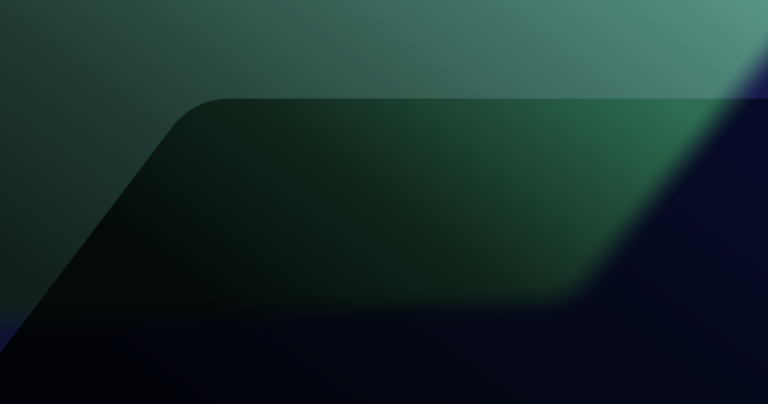
A Shadertoy shader for this background:

```glsl
// Dark glass panel with one rounded corner over a teal diagonal gradient,
// with a soft navy shadow along the bottom and right. Both outlines are
// rounded wedges given as distance functions; colours follow one light axis.

#define LIGHT_AXIS    vec2(0.60, 0.80)
#define PANEL_CORNER  vec2(0.480, 0.756)
#define PANEL_RADIUS  0.175
#define SHADOW_CORNER vec2(1.407, 0.254)
#define SHADOW_RADIUS 0.170
#define SHADOW_BLUR   0.050

// Signed distance to the corner of two half planes with outward unit normals
float roundedWedge(vec2 p, vec2 corner, vec2 n1, vec2 n2, float radius) {
    float cosine = dot(n1, n2);
    vec2 center = corner - (n1 + n2) * radius / (1.0 + cosine);
    vec2 q = p - center;
    float a = dot(q, n1);
    float b = dot(q, n2);
    bool onArc = min(a - cosine * b, b - cosine * a) > 0.0;
    return (onArc ? length(q) : max(a, b)) - radius;
}

// Three colour gradient with stops at x, y and z
vec3 ramp(float t, vec3 stops, vec3 low, vec3 mid, vec3 high) {
    float lower = clamp((t - stops.x) / (stops.y - stops.x), 0.0, 1.0);
    float upper = clamp((t - stops.y) / (stops.z - stops.y), 0.0, 1.0);
    return mix(mix(low, mid, lower), high, upper);
}

void mainImage(out vec4 fragColor, in vec2 fragCoord) {
    // Canvas height is one unit
    vec2 p = fragCoord / iResolution.y;
    float pixel = 1.0 / iResolution.y;
    float light = dot(p, LIGHT_AXIS);

    // Lit surfaces outside and inside the panel
    vec3 teal = ramp(light, vec3(0.30, 0.80, 1.94),
        vec3(0.07, 0.125, 0.115), vec3(0.13, 0.235, 0.205), vec3(0.34, 0.58, 0.52));
    vec3 green = ramp(light, vec3(0.50, 1.00, 1.60),
        vec3(0.015, 0.040, 0.030), vec3(0.065, 0.155, 0.110), vec3(0.18, 0.43, 0.32));

    // Shadow tones outside and inside the panel
    vec3 indigo = mix(vec3(0.05, 0.07, 0.20), vec3(0.09, 0.10, 0.30), clamp(p.x / 1.9, 0.0, 1.0));
    vec3 navy = ramp(light, vec3(0.20, 0.85, 1.60),
        vec3(0.004, 0.010, 0.030), vec3(0.015, 0.030, 0.085), vec3(0.030, 0.045, 0.155));

    // Panel: flat top edge and slanted left edge
    float panelDistance = roundedWedge(p, PANEL_CORNER,
        vec2(0.0, 1.0), normalize(vec2(-0.796, 0.606)), PANEL_RADIUS);
    float panel = 1.0 - smoothstep(-pixel, pixel, panelDistance);

    // Shadow: everything beyond the lower and right edges of the lit area
    float litDistance = roundedWedge(p, SHADOW_CORNER,
        normalize(vec2(0.035, -1.0)), normalize(vec2(0.776, -0.630)), SHADOW_RADIUS);
    float shadow = smoothstep(-SHADOW_BLUR, SHADOW_BLUR, litDistance);

    vec3 outside = mix(teal, indigo, shadow);
    vec3 inside = mix(green, navy, shadow);
    fragColor = vec4(mix(outside, inside, panel), 1.0);
}
```
